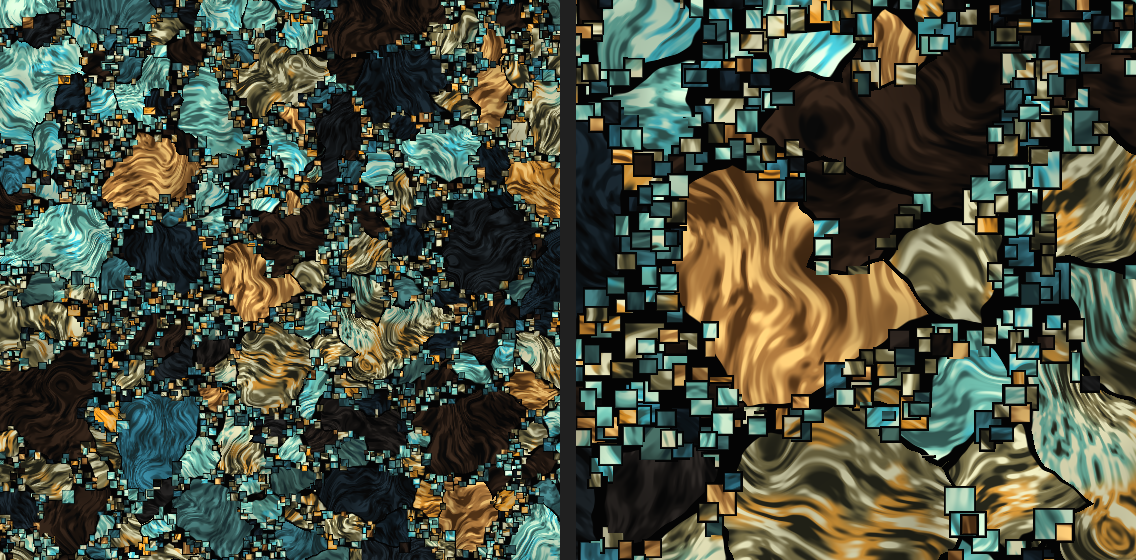
Left: the whole. Right: its middle third, enlarged.
Give the GLSL for this pattern, as a WebGL 1 fragment shader.

```glsl
precision highp float;
// Mineral mosaic: ragged stone patches in two sizes, with square chips packed
// into the dark gaps. Patches are warped weighted Voronoi cells, chips are
// jittered boxes, and every piece is filled with its own bent brush grain.
uniform vec2 u_resolution;

float hash(vec2 p) {
  vec3 q = fract(p.xyx * 0.1031);
  q += dot(q, q.yzx + 33.33);
  return fract((q.x + q.y) * q.z);
}

float noise(vec2 p) {
  vec2 i = floor(p), f = fract(p);
  f *= f * (3.0 - 2.0 * f);
  return mix(mix(hash(i), hash(i + vec2(1, 0)), f.x),
             mix(hash(i + vec2(0, 1)), hash(i + vec2(1, 1)), f.x), f.y);
}

vec2 noise2(vec2 p) { return vec2(noise(p), noise(p + 57.3)) - 0.5; }

vec2 warp(vec2 uv) {
  return uv + 0.065 * noise2(uv * 7.0) + 0.013 * noise2(uv * 38.0)
            + 0.004 * noise2(uv * 120.0);
}

// Voronoi patch: centre (xy), depth inside its edge (z), random id (w).
vec4 patchCell(vec2 p, float n) {
  vec2 base = floor(p * n), centre = vec2(0.0);
  float near = 9.0, second = 9.0, id = 0.0;
  for (int y = -1; y <= 1; y++) for (int x = -1; x <= 1; x++) {
    vec2 cell = base + vec2(x, y);
    float h = hash(cell + n * 3.7);
    vec2 c = cell + vec2(hash(cell + 11.3), hash(cell + 47.9));
    float d = length(p * n - c) - 0.25 * h;
    if (d < near) { second = near; near = d; centre = c; id = h; }
    else second = min(second, d);
  }
  float depth = (0.5 * (second - near) - 0.03 - 0.1 * noise(p * n * 2.0)) / n;
  return vec4(centre / n, id < 0.2 ? -0.03 : depth, id);
}

// Small patches only live where their centre misses the large ones.
vec4 topPatch(vec2 uv) {
  vec2 p = warp(uv);
  vec4 large = patchCell(p, 6.5), small = patchCell(p, 18.0);
  if (patchCell(small.xy, 6.5).z > 0.002) small.z = -0.03;
  return small.z > -0.003 ? small : large;
}

// Square chip with the highest priority; same layout as patchCell.
vec4 chip(vec2 uv, float n) {
  vec2 base = floor(uv * n);
  vec4 best = vec4(0.0, 0.0, -1.0, 0.0);
  for (int y = -1; y <= 1; y++) for (int x = -1; x <= 1; x++) {
    vec2 cell = base + vec2(x, y);
    float h = hash(cell + n);
    vec2 c = cell + vec2(hash(cell + 5.1), hash(cell + 71.7));
    vec2 halfSize = vec2(0.26) + 0.26 * vec2(hash(cell + 23.1), hash(cell + 31.9));
    vec2 q = halfSize - abs(uv * n - c);
    float d = min(q.x, q.y) / n;
    if (d > -0.0013 && h > 0.12 && h > best.w) best = vec4(c / n, d, h);
  }
  return best;
}

// Brushed mineral fill; lift moves the choice away from the dark stones.
vec3 mineral(vec2 uv, vec4 piece, float lift) {
  float id = piece.w * 917.0;
  float kind = mix(lift, 1.0, hash(vec2(id, 3.0)));
  float tint = hash(vec2(id, 8.0));
  float cloud = noise(uv * 19.0 + id);
  float veins = noise(uv * 43.0 + id * 1.7);

  // Strokes follow a direction that bends across the piece.
  float a = 6.2832 * hash(vec2(id, 5.0)) + 1.6 * (cloud - 0.5);
  vec2 p = uv - piece.xy + 0.012 * noise2(uv * 45.0 + id);
  p = mat2(cos(a), sin(a), -sin(a), cos(a)) * p * (0.85 + 0.6 * tint);
  float t = 0.62 * noise(p * vec2(42.0, 175.0) + id)
          + 0.38 * noise(p * vec2(110.0, 370.0) + id + 9.0);
  t = 0.5 + 1.35 * (t - 0.5) + 0.25 * (cloud - 0.5);

  vec3 shade, body, light;
  if (kind < 0.31) {         // near-black umber or navy
    shade = vec3(0.03);
    body = mix(vec3(0.10, 0.07, 0.05), vec3(0.05, 0.08, 0.10), smoothstep(0.3, 0.7, tint));
    light = body * 1.9;
  } else if (kind < 0.47) {  // deep teal
    shade = vec3(0.10, 0.18, 0.19);
    body = mix(vec3(0.21, 0.32, 0.29), vec3(0.13, 0.32, 0.38), tint);
    light = body * 1.5;
  } else if (kind < 0.68) {  // aqua ripples
    shade = vec3(0.19, 0.33, 0.31);
    body = mix(vec3(0.40, 0.68, 0.62), vec3(0.25, 0.70, 0.75), smoothstep(0.55, 0.8, veins));
    light = vec3(0.77, 0.88, 0.77);
  } else if (kind < 0.91) {  // olive, veined with gold and teal
    shade = vec3(0.13, 0.13, 0.09);
    body = mix(vec3(0.42, 0.39, 0.25), vec3(0.75, 0.53, 0.20), smoothstep(0.6, 0.8, veins));
    body = mix(body, vec3(0.38, 0.62, 0.55), smoothstep(0.55, 0.75, cloud) * step(0.4, tint));
    light = vec3(0.79, 0.78, 0.64);
  } else {                   // ochre
    shade = vec3(0.29, 0.18, 0.08);
    body = mix(vec3(0.62, 0.43, 0.22), vec3(0.92, 0.60, 0.12), smoothstep(0.5, 0.9, tint));
    light = vec3(0.90, 0.73, 0.43);
  }
  vec3 colour = mix(shade, body, smoothstep(0.15, 0.5, t));
  colour = mix(colour, light, smoothstep(0.52, 0.82, t));
  return colour * (0.78 + 0.44 * noise(uv * 27.0 + id));
}

void main() {
  vec2 uv = gl_FragCoord.xy / u_resolution.y;
  float aa = 0.7 / u_resolution.y;
  vec3 gap = vec3(0.015, 0.016, 0.014);

  vec4 stone = topPatch(uv);
  vec3 colour = mix(gap, mineral(uv, stone, 0.0), smoothstep(-aa, aa, stone.z));

  // Coarse chips, then fine ones, kept near the gaps with a dark rim.
  for (int i = 0; i < 2; i++) {
    vec4 c = chip(uv, i == 0 ? 44.0 : 82.0);
    if (c.z > -0.0013 && topPatch(c.xy).z < 0.001)
      colour = mix(gap, mineral(uv, c, 0.22), smoothstep(-aa, aa, c.z));
  }
  gl_FragColor = vec4(colour, 1.0);
}
```
